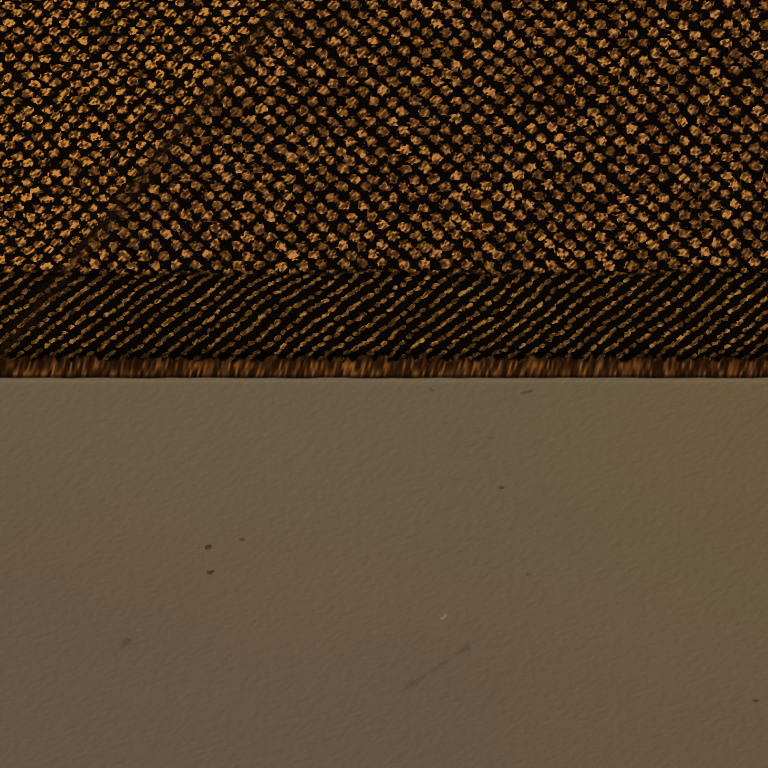
Give the GLSL for this texture, as a three.js fragment shader.

```glsl
// Woven gold-and-black cloth with a slanted fold, a twill hem and a short fringe,
// hanging over a plain plaster wall. Threads are jittered, staggered lattices of
// slanted tufts; the plaster is layered value noise with embossed grain and marks.
varying vec2 vUv;

const float WALL_TOP = 0.508;
const float FRINGE_TOP = 0.533;
const float HEM_TOP = 0.645;
const float FOLD_X = 0.085;      // fold position at the hem
const float FOLD_SLOPE = 0.80;   // sideways run per unit of height
const vec2 MAIN_PITCH = vec2(0.0270, 0.0125);
const vec2 SIDE_PITCH = vec2(0.0245, 0.0115);
const vec2 HEM_PITCH = vec2(0.0172, 0.0094);
const float HEM_FALL = 0.30;     // downward tilt of the twill rows
const vec3 GAP = vec3(0.040, 0.025, 0.018);
const vec3 BROWN = vec3(0.34, 0.205, 0.085);
const vec3 GOLD = vec3(0.74, 0.50, 0.25);
const vec3 WALL_HIGH = vec3(0.416, 0.350, 0.262);
const vec3 WALL_LOW = vec3(0.405, 0.334, 0.264);

float hash(vec2 p) {
  return fract(sin(dot(p, vec2(127.1, 311.7))) * 43758.5);
}

float noise(vec2 p) {
  vec2 i = floor(p), f = fract(p);
  f = f * f * (3.0 - 2.0 * f);
  return mix(mix(hash(i), hash(i + vec2(1.0, 0.0)), f.x),
             mix(hash(i + vec2(0.0, 1.0)), hash(i + vec2(1.0, 1.0)), f.x), f.y);
}

float fbm(vec2 p) {
  float sum = 0.0, amp = 0.5;
  for (int i = 0; i < 4; i++) {
    sum += amp * noise(p);
    p = p * 2.03 + 17.0;
    amp *= 0.5;
  }
  return sum;
}

// Brightness of a lattice of tufts, each row staggered by half a pitch. The two
// nearest rows are joined so that slanted tufts are never cut off.
float tufts(vec2 p, vec2 pitch, vec2 radius, float slant) {
  float rough = noise(p * 330.0) - 0.5;
  float light = 0.0;
  for (int k = 0; k < 2; k++) {
    float row = floor(p.y / pitch.y - 0.5) + float(k);
    float x = p.x / pitch.x + row * 0.5;
    vec2 id = vec2(floor(x), row);
    vec2 jitter = vec2(hash(id), hash(id + 31.0)) - 0.5;
    vec2 d = vec2(fract(x) - 0.5, p.y / pitch.y - row - 0.5);
    d = (d - jitter * vec2(0.16, 0.30)) * pitch;
    d.y -= slant * d.x;
    float body = 1.0 - smoothstep(0.66, 1.15, length(d / radius) + rough * 0.75);
    light = max(light, body * (0.8 + 0.35 * hash(id + 7.0)));
  }
  return light;
}

vec3 threadColor(float s) {
  vec3 c = mix(GAP, BROWN, smoothstep(0.0, 0.6, s));
  return mix(c, GOLD, smoothstep(0.5, 1.15, s));
}

vec3 cloth(vec2 p) {
  vec2 w = p + 0.006 * (vec2(noise(p * 20.0), noise(p * 20.0 + 50.0)) - 0.5);
  // Fine fibres rising to the right
  float strands = noise(vec2((p.x + p.y) * 170.0, (p.y - p.x) * 290.0));
  float glint = 0.24 + 0.95 * strands;
  float foldDist = p.x - FOLD_X - (p.y - HEM_TOP) * FOLD_SLOPE;
  float side = 1.0 - smoothstep(-0.006, 0.006, foldDist);
  float hem = 1.0 - smoothstep(HEM_TOP - 0.003, HEM_TOP + 0.003, w.y);

  float face = tufts(w, MAIN_PITCH, vec2(0.0084, 0.0070), -0.08) * glint;
  float flank = tufts(w, SIDE_PITCH, vec2(0.0082, 0.0060), 0.05);
  flank *= 0.10 + 1.35 * strands;
  vec2 tilted = w + vec2(0.0, HEM_FALL * w.x + 0.008 * noise(p * 12.0));
  float twill = tufts(tilted, HEM_PITCH, vec2(0.0058, 0.0035), 0.72);
  twill *= 0.35 + 0.7 * strands;
  vec3 c = mix(threadColor(face), threadColor(flank) * vec3(1.04, 1.03, 0.95), side);
  c = mix(c, threadColor(twill) * vec3(0.90, 0.93, 0.86), hem);

  // Fold, hem crease and the shadow above the fringe
  float crease = exp(-pow(foldDist / 0.014, 2.0));
  c = mix(c, vec3(0.16, 0.095, 0.04) * (0.45 + strands), crease * 0.45);
  c *= 1.0 - 0.35 * exp(-pow((p.y - HEM_TOP + 0.002) / 0.004, 2.0));
  return c * mix(0.5, 1.0, smoothstep(FRINGE_TOP, FRINGE_TOP + 0.02, p.y));
}

vec3 fringe(vec2 p) {
  float lean = p.x - (p.y - WALL_TOP) * (0.1 + 0.25 * noise(vec2(p.x * 30.0, 3.0)));
  float strand = noise(vec2(lean * 300.0, p.y * 80.0));
  float h = (p.y - WALL_TOP) / (FRINGE_TOP - WALL_TOP);
  vec3 c = mix(vec3(0.13, 0.065, 0.025), vec3(0.54, 0.33, 0.14), strand * strand);
  return c * smoothstep(-0.12, 0.28, h) * (1.0 - 0.3 * smoothstep(0.5, 1.1, h));
}

float streak(vec2 p, vec2 a, vec2 b, float width) {
  vec2 d = b - a;
  float t = clamp(dot(p - a, d) / dot(d, d), 0.0, 1.0);
  float wobble = 0.5 + noise(p * 260.0);
  return 1.0 - smoothstep(width * 0.1, width, length(p - a - d * t) * wobble);
}

vec3 wall(vec2 p) {
  vec3 c = mix(WALL_LOW, WALL_HIGH, smoothstep(0.05, 0.48, p.y + 0.15 * (p.x - 0.5)));
  c *= 1.0 + 0.04 * (fbm(p * vec2(5.0, 9.0)) - 0.47);
  // Embossed grain rising gently to the right
  vec2 g = vec2(p.x * 130.0 + p.y * 40.0, p.y * 230.0 - p.x * 70.0);
  c += 0.034 * (fbm(g) - fbm(g + vec2(0.4, -0.6)));
  c.b -= 0.012 * smoothstep(0.5, 1.0, p.x);

  // Sparse flecks, then the larger chips and scratches
  vec2 q = p * 15.0, id = floor(q);
  vec2 spot = 0.2 + 0.6 * vec2(hash(id + 3.0), hash(id + 9.0));
  float fleck = 1.0 - smoothstep(0.015, 0.05, length((fract(q) - spot) * vec2(0.6, 1.0)));
  c += fleck * step(0.91, hash(id)) * (hash(id + 5.0) - 0.65) * 0.16;
  float chips = streak(p, vec2(0.269, 0.287), vec2(0.273, 0.289), 0.004)
              + streak(p, vec2(0.274, 0.254), vec2(0.277, 0.256), 0.004)
              + 0.6 * streak(p, vec2(0.680, 0.488), vec2(0.692, 0.491), 0.003);
  float scratches = streak(p, vec2(0.53, 0.105), vec2(0.61, 0.158), 0.005)
                  + streak(p, vec2(0.150, 0.152), vec2(0.168, 0.166), 0.006);
  float pale = streak(p, vec2(0.575, 0.194), vec2(0.580, 0.198), 0.003);
  c *= 1.0 - 0.38 * chips - 0.16 * scratches * noise(p * 90.0);
  return c + 0.10 * pale + 0.03 * exp(-pow((p.y - WALL_TOP + 0.004) / 0.003, 2.0));
}

void main() {
  vec2 p = vUv;
  float ragged = FRINGE_TOP + 0.010 * (noise(vec2(p.x * 170.0, 1.0)) - 0.5);
  float edge = WALL_TOP + 0.001 * (noise(vec2(p.x * 45.0, 8.0)) - 0.5);
  vec3 c = mix(fringe(p), cloth(p), smoothstep(ragged - 0.003, ragged + 0.003, p.y));
  c = mix(wall(p), c, smoothstep(edge - 0.0015, edge + 0.0015, p.y));
  gl_FragColor = vec4(c, 1.0);
}
```
